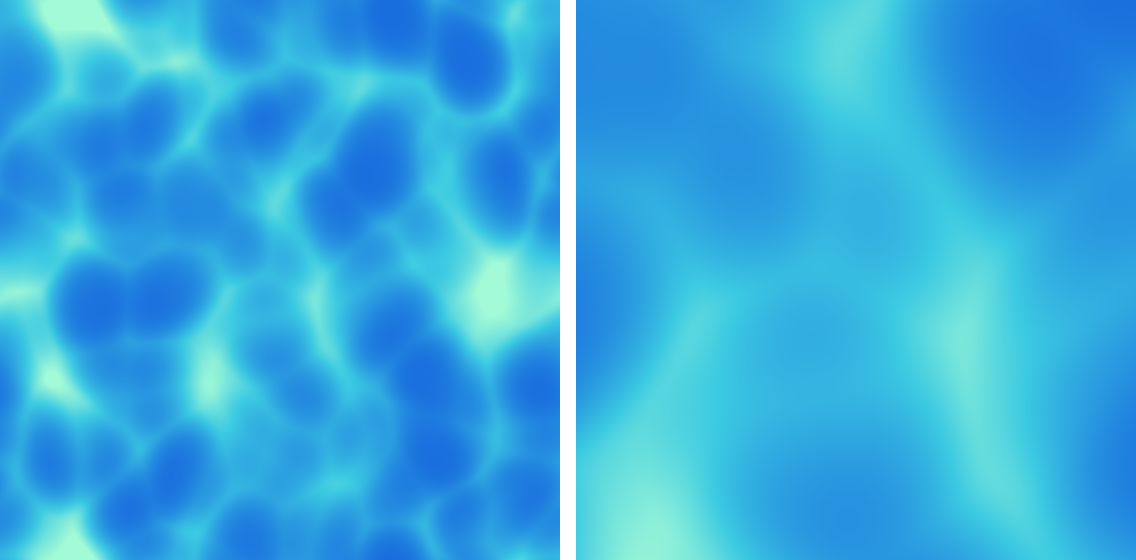
Left, the full canvas; right, a detail of the centre.
Give the GLSL for this texture, as a WebGL 2 fragment shader.

```glsl
#version 300 es
precision highp float;
// Soft blue water: dark flat-bottomed pools between pale turquoise ridges.
// Two wrapping layers of smooth cellular noise are shaped and summed, scaled
// by a slow swell and coloured by a three-stop ramp. Tiles both ways.

uniform vec2 u_resolution;
out vec4 fragColor;

const float TAU = 6.2831853;
const ivec2 BROAD_CELLS = ivec2(5, 4); // cells per tile, large pools
const ivec2 FINE_CELLS = ivec2(8, 7);  // cells per tile, small pools
const float SWELL_CELLS = 4.0;         // cells per tile, slow brightness
const float SWELL_AMOUNT = 0.45;
const float BROAD_WEIGHT = 0.52;
const float BLEND_SHARPNESS = 17.0;    // higher gives crisper ridges
const float DEPTH_VARIATION = 0.35;    // how much shallower some pools are
const float RIDGE_LEVEL = 0.85;        // squared distance where ridges flatten
const float WARP_AMOUNT = 0.012;
const float CONTRAST = 1.62;
const float PALE_RANGE = 0.75;         // level span from turquoise to pale

const vec3 DEEP = vec3(0.095, 0.425, 0.87);
const vec3 TURQUOISE = vec3(0.235, 0.79, 0.885);
const vec3 PALE = vec3(0.64, 0.98, 0.84);

// Integer hash: three random values in 0..1
vec3 hash3(uvec3 v) {
  v = v * 1664525u + 1013904223u;
  v.x += v.y * v.z; v.y += v.z * v.x; v.z += v.x * v.y;
  v ^= v >> 16u;
  v.x += v.y * v.z; v.y += v.z * v.x; v.z += v.x * v.y;
  return vec3(v >> 8u) / 16777216.0;
}

// Random values of a cell on a grid that wraps at the tile edges
vec3 cellRandom(vec2 cell, vec2 cells, uint seed) {
  return hash3(uvec3(uvec2(mod(cell + 0.5, cells)), seed));
}

// Blended squared distance to the nearest wrapped site, with flat
// floors, steep flanks and rounded ridges; 0 is deep, 1 is a ridge
float pools(vec2 uv, ivec2 cells, uint seed) {
  vec2 p = uv * vec2(cells);
  vec2 base = floor(p);
  float total = 0.0;
  for (int y = -1; y <= 1; y++) {
    for (int x = -1; x <= 1; x++) {
      vec2 cell = base + vec2(x, y);
      vec3 site = cellRandom(cell, vec2(cells), seed);
      vec2 offset = cell + site.xy - p;
      float level = dot(offset, offset) + DEPTH_VARIATION * site.z * site.z;
      total += exp(-BLEND_SHARPNESS * level);
    }
  }
  return smoothstep(0.0, RIDGE_LEVEL, -log(total) / BLEND_SHARPNESS);
}

// Wrapping value noise in -1..1
float swell(vec2 uv, uint seed) {
  vec2 p = uv * SWELL_CELLS;
  vec2 cell = floor(p);
  vec2 f = smoothstep(0.0, 1.0, p - cell);
  vec2 cells = vec2(SWELL_CELLS);
  float a = cellRandom(cell, cells, seed).x;
  float b = cellRandom(cell + vec2(1, 0), cells, seed).x;
  float c = cellRandom(cell + vec2(0, 1), cells, seed).x;
  float d = cellRandom(cell + vec2(1, 1), cells, seed).x;
  return 2.0 * mix(mix(a, b, f.x), mix(c, d, f.x), f.y) - 1.0;
}

// Periodic bending that makes the pools slightly oval
vec2 warp(vec2 uv) {
  vec2 bend = sin(TAU * (uv.yx * 3.0 + vec2(0.15, 0.6)))
            + 0.5 * sin(TAU * (uv * 2.0 + uv.yx + vec2(0.4, 0.8)));
  return uv + WARP_AMOUNT * bend;
}

// Deep blue to turquoise to pale green
vec3 waterColour(float level) {
  vec3 colour = mix(DEEP, TURQUOISE, clamp(level, 0.0, 1.0));
  return mix(colour, PALE, clamp((level - 1.0) / PALE_RANGE, 0.0, 1.0));
}

void main() {
  vec2 uv = warp(gl_FragCoord.xy / u_resolution);
  float broad = pools(uv, BROAD_CELLS, 11u);
  float fine = pools(uv, FINE_CELLS, 47u);
  float level = CONTRAST * mix(fine, broad, BROAD_WEIGHT);
  level *= 1.0 + SWELL_AMOUNT * swell(uv, 83u);
  fragColor = vec4(waterColour(level), 1.0);
}
```
